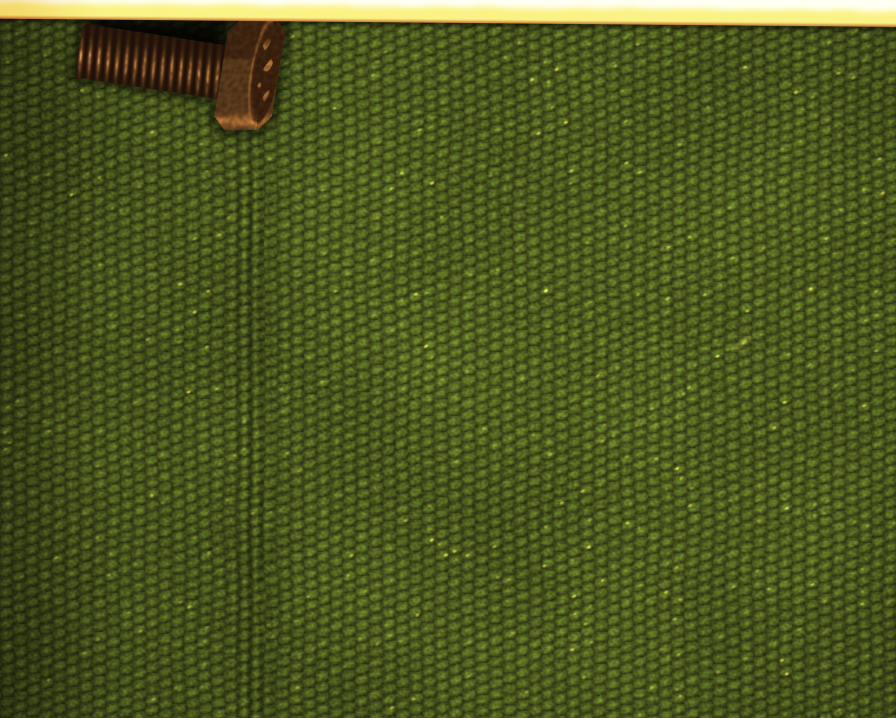
Give the GLSL for this texture, as a Shadertoy shader.

```glsl
// Green woven cloth below a pale bar, with a bronze hex bolt lying at the upper left.
// The weave is columns of thread bumps, each column offset by half a bump, varied by
// gradient noise and hashed glints; the bolt is a ridged shank and a skewed box head.

float hash(vec2 p) {
    p = fract(p * vec2(0.1031, 0.1130));
    p += dot(p, p.yx + 33.33);
    return fract((p.x + p.y) * p.x * 47.3);
}

vec2 gradient(vec2 cell) {
    float angle = 6.2832 * hash(cell + 17.0);
    return vec2(cos(angle), sin(angle));
}

float noise(vec2 p) {
    vec2 i = floor(p), f = fract(p), u = f * f * (3.0 - 2.0 * f);
    vec2 e = vec2(0, 1);
    return mix(mix(dot(gradient(i), f), dot(gradient(i + e.yx), f - e.yx), u.x),
               mix(dot(gradient(i + e), f - e), dot(gradient(i + 1.0), f - 1.0), u.x), u.y);
}

// Coverage of a shape from its signed distance, one pixel soft
float cover(float d) {
    return smoothstep(0.7, -0.7, d * iResolution.y);
}

float box(vec2 p, vec2 halfSize) {
    vec2 q = abs(p) - halfSize;
    return length(max(q, 0.0)) + min(max(q.x, q.y), 0.0);
}

vec3 cloth(vec2 p) {
    // Columns of bumps, 68 across and 66 down, rising slightly to the right
    vec2 g = vec2(p.x * 54.4, p.y * 66.0 - p.x * 3.0);
    g += 0.3 * vec2(noise(p * 9.0), noise(p * 11.0 + 40.0));
    g.y += 0.5 * mod(floor(g.x), 2.0);
    vec2 id = floor(g), f = fract(g) - 0.5;
    float random = hash(id);

    // Slanted bump, lit from above, with dark brownish gaps
    f.y -= 0.22 * f.x;
    float bump = smoothstep(0.75, 0.08, length(f * vec2(1.0, 1.2)));
    float light = bump * (0.9 + 0.3 * random) + 0.3 * f.y;
    vec3 col = mix(vec3(0.20, 0.225, 0.08), vec3(0.355, 0.43, 0.14), clamp(light, 0.0, 1.1));

    // Fibre grain and broad unevenness
    col *= 1.0 + 0.36 * noise(p * vec2(210.0, 240.0)) + 0.14 * noise(p * 5.0);

    // Pressed crease of fine vertical lines under the bolt
    float crease = exp(-pow((p.x - 0.355) / 0.035, 2.0)) * smoothstep(0.95, 0.7, p.y);
    col *= 1.0 - crease * (0.10 + 0.16 * sin(p.x * 420.0 + noise(p * 6.0)));

    // Small glints of uneven strength, and one scuff
    vec2 spot = f - 0.6 * (vec2(hash(id + 71.0), hash(id + 129.0)) - 0.5);
    float glint = smoothstep(0.22, 0.04, length(spot * vec2(0.9, 1.0)));
    col += vec3(0.52, 0.42, 0.16) * glint * pow(random, 9.0) * hash(id + 211.0);
    vec2 s = mat2(0.77, -0.64, 0.64, 0.77) * (p - vec2(1.034, 0.522));
    float scuff = exp(-dot(s * vec2(70, 260), s * vec2(70, 260)));
    col += vec3(0.4, 0.35, 0.15) * scuff * (0.6 + noise(p * 180.0));

    // Light falls off to the left and toward the corners
    vec2 away = (p - vec2(0.75, 0.52)) / vec2(1.25, 1.15);
    return col * (1.10 - 0.5 * dot(away, away)) * mix(0.80, 1.0, smoothstep(0.0, 0.18, p.x));
}

// Threaded shank: ridges run across a cylinder
vec3 shank(vec2 q) {
    float around = clamp(q.y / 0.038, -1.0, 1.0);
    float ridge = 0.5 + 0.5 * sin(6.2832 * (q.x / 0.0128 + 0.2 * around));
    float sheen = exp(-pow((around + 0.2) / 0.5, 2.0));
    vec3 col = mix(vec3(0.12, 0.06, 0.03), vec3(0.36, 0.22, 0.10), ridge * (0.25 + 0.75 * sheen));
    return col + vec3(0.46, 0.34, 0.18) * pow(ridge, 4.0) * sheen * (0.6 + noise(q * 120.0));
}

// Hex head: two side facets and a stamped oval end
vec3 head(vec2 q) {
    vec3 col = mix(vec3(0.33, 0.21, 0.10), vec3(0.24, 0.14, 0.06), smoothstep(0.018, 0.024, q.y));
    col += vec3(0.30, 0.19, 0.09) * exp(-pow((q.y + 0.066) / 0.008, 2.0));
    vec2 e = q - vec2(0.021, 0.004);
    float oval = (length(e / vec2(0.019, 0.073)) - 1.0) * 0.019;
    col = mix(col, vec3(0.22, 0.12, 0.05), cover(oval));
    col += vec3(0.22, 0.14, 0.07) * exp(-pow(oval / 0.002, 2.0)) * step(e.x, 0.0);
    float stamp = smoothstep(0.15, 0.35, noise(q * vec2(95, 55) + 3.0));
    stamp *= smoothstep(0.05, 0.03, abs(e.y));
    col += vec3(0.46, 0.32, 0.15) * stamp * cover(oval + 0.006);
    return col * (1.0 + 0.35 * noise(q * 150.0));
}

void mainImage(out vec4 fragColor, in vec2 fragCoord) {
    vec2 p = fragCoord / iResolution.y;
    vec3 col = cloth(p);

    // Frames of the two bolt parts and the lower edge of the bar
    vec2 axis = normalize(vec2(0.195, -0.03)), fromTip = p - vec2(0.110, 0.930);
    vec2 q = vec2(dot(fromTip, axis), dot(fromTip, vec2(-axis.y, axis.x)));
    vec2 h = p - vec2(0.348, 0.897);
    h.x -= 0.16 * h.y;
    float shankD = box(q - vec2(0.104, 0.0), vec2(0.098, 0.032)) - 0.006;
    float headD = max(box(h, vec2(0.034, 0.072)) - 0.006, dot(abs(h), vec2(0.75, 0.66)) - 0.069);
    float barD = p.y - mix(0.974, 0.9625, p.x / 1.249);

    // Shadows beside the bolt and beneath the bar
    float gap = box(p - vec2(0.225, 0.948), vec2(0.085, 0.022));
    col *= 1.0 - 0.88 * smoothstep(0.025, -0.012, gap);
    col *= 1.0 - 0.45 * smoothstep(0.018, 0.0, min(shankD, headD));
    col *= 1.0 - 0.5 * smoothstep(-0.010, 0.0, barD);

    col = mix(col, shank(q), cover(shankD));
    col = mix(col, head(h), cover(headD));

    // Pale bar, warm along its lower edge
    vec3 bar = mix(vec3(0.82, 0.55, 0.25), vec3(0.98, 0.95, 0.52), smoothstep(0.0, 0.006, barD));
    bar = mix(bar, vec3(1.0, 1.0, 0.95), smoothstep(0.014, 0.030, barD + 0.004 * noise(p * 20.0)));
    bar *= mix(vec3(0.98, 0.90, 0.80), vec3(1), smoothstep(0.0, 0.15, p.x));
    col = mix(col, bar, cover(-barD));
    fragColor = vec4(clamp(col, 0.0, 1.0), 1.0);
}
```
